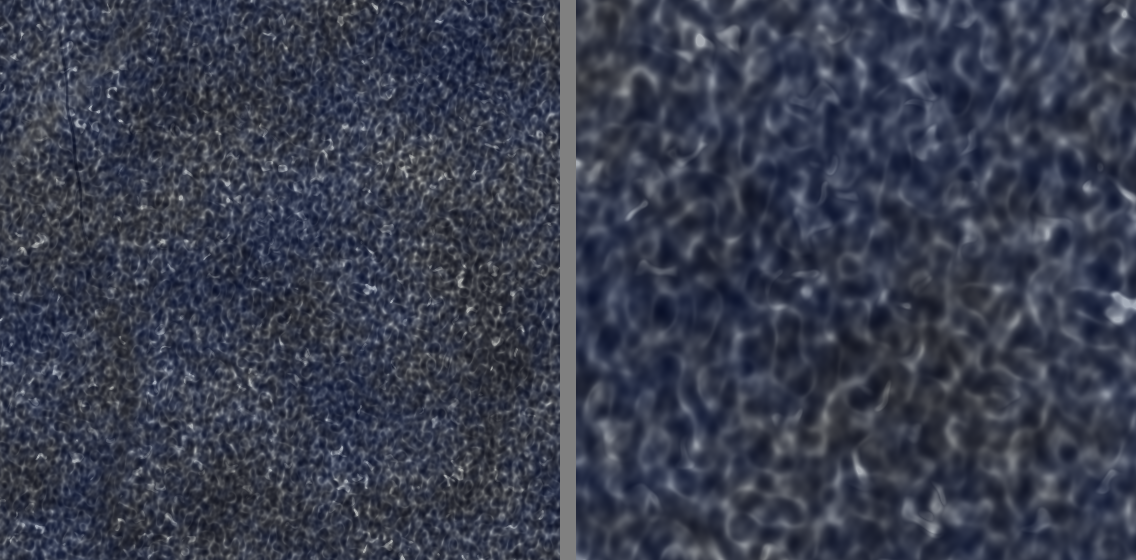
Left: the whole. Right: its middle third, enlarged.
This texture is drawn by a WebGL 1 fragment shader. Its source:

```glsl
precision highp float;

// Worn blue-black surface with pale, wormy mineral grain and scattered flecks.
// Layers of gradient noise add up to a tone of roughly unit spread, which an
// exponential turns into many dark slate shades and few bright ones.

uniform vec2 u_resolution;

vec2 hash2(vec2 p) {
  vec3 q = fract(p.xyx * vec3(0.1031, 0.1030, 0.0973));
  q += dot(q, q.yzx + 33.33);
  return fract((q.xx + q.yz) * q.zy);
}

float cornerSlope(vec2 cell, vec2 offset) {
  float angle = 6.2832 * hash2(cell + 57.0).x;
  return dot(vec2(cos(angle), sin(angle)), offset);
}

// Gradient noise, scaled to a standard deviation of about one
float noise(vec2 p) {
  vec2 i = floor(p), f = p - i;
  vec2 w = f * f * f * (f * (f * 6.0 - 15.0) + 10.0);
  vec2 e = vec2(1.0, 0.0);
  float low = mix(cornerSlope(i, f), cornerSlope(i + e.xy, f - e.xy), w.x);
  float high = mix(cornerSlope(i + e.yx, f - e.yx), cornerSlope(i + e.xx, f - e.xx), w.x);
  return 4.67 * mix(low, high, w.y);
}

vec2 rotate(vec2 p, float angle) {
  float c = cos(angle), s = sin(angle);
  return vec2(c * p.x - s * p.y, s * p.x + c * p.y);
}

// Broad patches in two octaves
float cloud(vec2 p) {
  return 0.8 * noise(p) + 0.55 * noise(rotate(p, 0.7) * 2.3 + 11.0);
}

// Sparse bright chips, one candidate per cell, with bent outlines
float flecks(vec2 p) {
  p += 0.13 * vec2(noise(p * 2.1), noise(p * 2.1 + 40.0));
  vec2 cell = floor(p);
  float light = 0.0;
  for (int y = -1; y <= 1; y++) {
    for (int x = -1; x <= 1; x++) {
      vec2 id = cell + vec2(float(x), float(y));
      vec2 pick = hash2(id + 131.0);
      vec2 d = rotate(p - id - hash2(id + 17.0), 3.0 * pick.y);
      float radius = mix(0.16, 0.30, pick.y);
      float chip = 1.0 - smoothstep(0.45, 1.25, length(d * vec2(1.2, 0.85)) / radius);
      light = max(light, chip * step(pick.x, 0.36) * mix(0.7, 1.7, hash2(id + 71.0).x));
    }
  }
  return light;
}

// Fine grain, slightly taller than wide, with thin curling threads
float grain(vec2 p) {
  vec2 q = rotate(p, 0.15) * vec2(1.12, 0.9);
  float thread = noise(rotate(q, 0.9) * 50.0 + 9.0);
  return 0.62 * noise(q * 72.0)
       + 0.42 * noise(rotate(q, 0.6) * 116.0 + 23.0)
       + 1.15 * (exp(-2.0 * thread * thread) - 0.447);
}

void main() {
  vec2 p = gl_FragCoord.xy / u_resolution;
  float patches = cloud(p * 5.0 + 3.0);
  float warmth = cloud(p * 4.0 + 30.0);

  // Pale diagonal smear that softens the grain beneath it
  float across = (p.x - p.y + 0.70) / 0.028;
  float smear = exp(-across * across) * (1.0 - smoothstep(0.18, 0.34, p.x));

  // Dull vertical stain in the lower left
  float stainX = (p.x - 0.215 - 0.012 * noise(p * 7.0)) / 0.03;
  float stain = exp(-stainX * stainX) * (1.0 - smoothstep(0.38, 0.52, p.y));

  // Fine leaning scratch with a faint light edge
  float scratchX = p.x - 0.163 + 0.13 * (p.y - 0.5) + 0.0015 * noise(p * 14.0);
  float reach = smoothstep(0.48, 0.68, p.y) * (1.0 - 0.5 * smoothstep(0.80, 0.95, p.y));
  float scratch = reach * (1.0 - smoothstep(0.0010, 0.0034, abs(scratchX)));
  float edge = reach * (1.0 - smoothstep(0.001, 0.004, abs(scratchX - 0.006)));

  float tone = grain(p) * (1.0 - 0.45 * smear) * (1.0 - 0.25 * stain);
  tone += 1.25 * flecks(p * 31.0) * (1.0 - 0.6 * smear) - 0.08;
  tone += 0.27 * patches + 0.65 * smear - 0.45 * stain;
  tone += 0.35 * edge - 1.5 * scratch;

  // Slate shades: blue in the shadows, greyer in the lights and warm patches
  float shade = min(0.235 * exp(0.34 * tone), 0.68);
  vec3 color = vec3(shade - 0.02, shade, shade * 0.92 + 0.08);
  float warm = warmth + 0.5 * noise(p * 38.0 + 5.0) + 1.2 * (stain + smear);
  color += vec3(0.008, 0.002, -0.014) * clamp(warm, -2.0, 2.0);
  gl_FragColor = vec4(clamp(color, 0.0, 1.0), 1.0);
}
```
